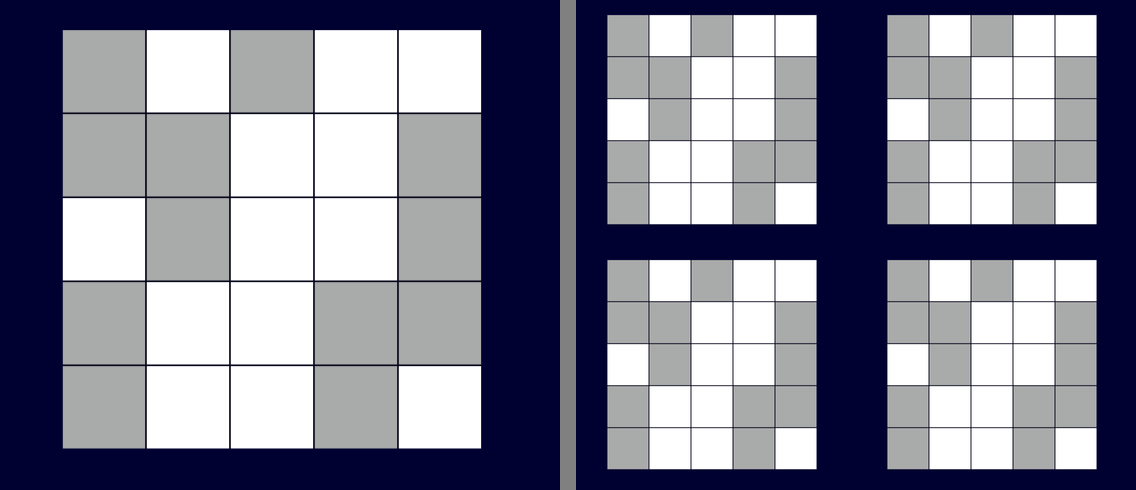
Left: one tile. Right: repeated 2 by 2.
A Shadertoy shader for this pattern:

```glsl
// Lengths are fractions of the canvas height.
const float CELLS = 5.0;                            // across and down
const float PITCH = 0.17143;
const float LINE_WIDTH = 0.0034;
const vec2 BOARD_CENTER = vec2(-0.0164, 0.0116);    // from the canvas centre
const float SEQUENCE_LENGTH = 2.0 * CELLS;
const vec3 NAVY = vec3(0.0, 0.005, 0.188);
const vec3 LINE_COLOR = vec3(0.02, 0.02, 0.10);
const vec3 GRAY = vec3(0.663, 0.665, 0.665);
const vec3 WHITE = vec3(1.0);

// Signed distance per axis to a square of the given half size.
vec2 edgeDistance(vec2 p, float halfSize) {
    return abs(p) - halfSize;
}

// Antialiased box coverage from its per-axis distances.
float coverage(vec2 d, float pixel) {
    vec2 c = clamp(0.5 - d / pixel, 0.0, 1.0);
    return c.x * c.y;
}

// Every second row repeats the same cyclic sequence, shifted by one column.
vec3 cellColor(vec2 cell) {
    float rowFromTop = CELLS - 1.0 - cell.y;
    float k = mod(rowFromTop + 2.0 * cell.x, SEQUENCE_LENGTH);
    bool isWhite = abs(k - 2.0) < 0.5 || abs(k - 6.5) < 2.0;
    return isWhite ? WHITE : GRAY;
}

void mainImage(out vec4 fragColor, in vec2 fragCoord) {
    float pixel = 1.0 / iResolution.y;
    vec2 p = (fragCoord - 0.5 * iResolution.xy) * pixel - BOARD_CENTER;

    // Cell index and position inside the cell; the border stays plain
    vec2 grid = p / PITCH + 0.5 * CELLS;
    vec2 cell = clamp(floor(grid), 0.0, CELLS - 1.0);
    vec2 local = (grid - cell - 0.5) * PITCH;

    // Board ground shows between the cells as thin lines
    float boardHalf = 0.5 * (CELLS * PITCH - LINE_WIDTH);
    float board = coverage(edgeDistance(p, boardHalf), pixel);
    vec3 color = mix(NAVY, LINE_COLOR, board);

    // Filled cells
    float cellHalf = 0.5 * (PITCH - LINE_WIDTH);
    float fill = coverage(edgeDistance(local, cellHalf), pixel);
    color = mix(color, cellColor(cell), fill);

    fragColor = vec4(color, 1.0);
}
```
